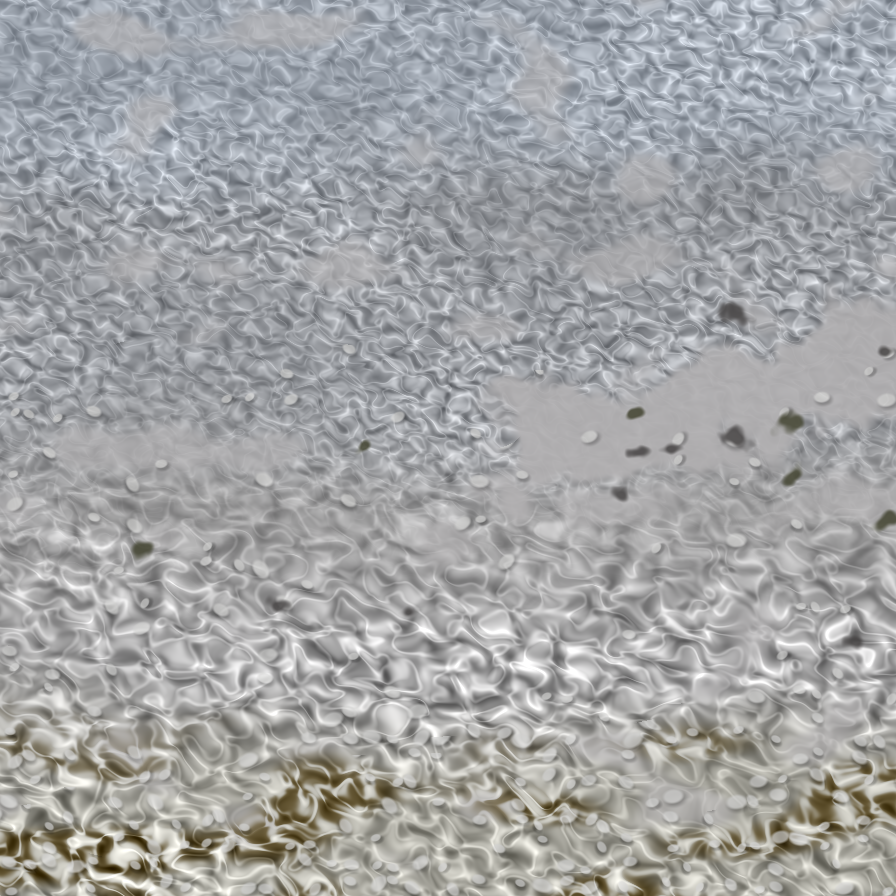
Write a Shadertoy shader that draws this texture.

```glsl
// Wet pebble shore: fine bluish shingle above, paler coarse gravel below.
// Warped gradient noise makes glinting grains; jittered cells add pebbles,
// smooth sand patches calm the grain, and ochre shows through at the bottom.

const vec3 FAR_BLUE    = vec3(0.635, 0.665, 0.705);
const vec3 MID_GREY    = vec3(0.610, 0.622, 0.642);
const vec3 NEAR_GREY   = vec3(0.670, 0.668, 0.670);
const vec3 FRONT_PALE  = vec3(0.690, 0.685, 0.650);
const vec3 SAND        = vec3(0.700, 0.692, 0.697);
const vec3 OCHRE       = vec3(0.460, 0.405, 0.270);
const vec3 PEBBLE      = vec3(0.800, 0.800, 0.795);
const vec3 WEED        = vec3(0.260, 0.265, 0.190);
const vec3 STONE_DARK  = vec3(0.270, 0.260, 0.260);
const float FINE_SCALE   = 86.0;
const float COARSE_SCALE = 56.0;
const float PEBBLE_SCALE = 42.0;
const float CONTRAST     = 0.31;
const float GRAIN_TILT   = 0.35;
const int   SPECKS       = 15;

vec2 hash2(vec2 p) {
    vec3 q = fract(p.xyx * vec3(0.1031, 0.1030, 0.0973));
    q += dot(q, q.yzx + 33.33);
    return fract((q.xx + q.yz) * q.zy);
}

float gradientNoise(vec2 p) {
    vec2 cell = floor(p), f = fract(p);
    vec2 u = f * f * f * (f * (f * 6.0 - 15.0) + 10.0);
    float corner[4];
    for (int i = 0; i < 4; i++) {
        vec2 o = vec2(i & 1, i >> 1);
        float a = 6.2832 * hash2(cell + o + 71.0).x;
        corner[i] = dot(vec2(cos(a), sin(a)), f - o);
    }
    return 1.4 * mix(mix(corner[0], corner[1], u.x), mix(corner[2], corner[3], u.x), u.y);
}

mat2 rotation(float a) {
    return mat2(cos(a), -sin(a), sin(a), cos(a));
}

// Lumpy grains with thin curled glints, roughly centred on zero
float grain(vec2 uv, float scale) {
    vec2 p = rotation(-GRAIN_TILT) * uv * scale * vec2(0.88, 1.08);
    vec2 warp = vec2(gradientNoise(p * 0.55 + 13.0), gradientNoise(p * 0.55 + 47.0));
    p += 0.8 * warp;
    float lump = gradientNoise(p * vec2(0.8, 1.15));
    float curl = gradientNoise(p * vec2(0.75, 1.0) + 29.0);
    float glint = 1.0 - smoothstep(0.0, 0.24, abs(curl));
    return 0.85 * lump + 0.38 * (glint - 0.35) + 0.12 * gradientNoise(p * 2.1);
}

// Flattened stones: x is the lit body, y the shadow cast below it
vec2 pebbles(vec2 uv, float density) {
    vec2 p = uv * PEBBLE_SCALE, cell = floor(p), result = vec2(0.0);
    for (int j = -1; j <= 1; j++)
    for (int i = -1; i <= 1; i++) {
        vec2 id = cell + vec2(i, j);
        vec2 place = hash2(id + 5.0), kind = hash2(id + 151.0);
        float present = step(kind.x, density);
        vec2 d = rotation((place.x - 0.5) * 2.0) * (p - id - 0.2 - 0.6 * place);
        vec2 shape = mix(0.22, 0.46, kind.y * kind.y) * vec2(1.2, 0.8);
        float body = 1.0 - smoothstep(0.65, 1.1, length(d / shape));
        float shade = 1.0 - smoothstep(0.6, 1.35, length((d + vec2(-0.08, 0.14)) / shape));
        result = max(result, present * vec2(body, shade));
    }
    return result;
}

float segmentDistance(vec2 p, vec2 a, vec2 b) {
    vec2 ab = b - a;
    return length(p - a - ab * clamp(dot(p - a, ab) / dot(ab, ab), 0.0, 1.0));
}

void mainImage(out vec4 fragColor, in vec2 fragCoord) {
    vec2 uv = fragCoord / iResolution.xy;
    float broad = gradientNoise(uv * vec2(3.0, 6.0) + 3.0);
    float patchy = gradientNoise(uv * vec2(9.0, 15.0) + 19.0);
    float y = uv.y + 0.05 * broad + 0.02 * patchy;

    // Ground tint from front to back
    vec3 color = mix(FRONT_PALE, NEAR_GREY, smoothstep(0.08, 0.28, y));
    color = mix(color, MID_GREY, smoothstep(0.38, 0.60, y));
    color = mix(color, FAR_BLUE, smoothstep(0.74, 0.88, y));
    color += 0.045 * broad + 0.045 * patchy;

    // Smooth sand: one slanting bar and small scattered clearings
    float bar = segmentDistance(uv, vec2(0.60, 0.50), vec2(1.0, 0.60));
    bar += 0.05 * patchy + 0.025 * gradientNoise(uv * 34.0);
    float calm = 1.0 - smoothstep(0.035, 0.075, bar);
    calm = max(calm, 0.7 * smoothstep(0.25, 0.6, patchy - 0.3 * broad));
    color = mix(color, SAND, 0.85 * calm);

    // Grains shrink with distance
    float g = mix(grain(uv, COARSE_SCALE), grain(uv + 7.0, FINE_SCALE), smoothstep(0.3, 0.65, y));
    float strength = CONTRAST * mix(1.15, 0.78, smoothstep(0.1, 0.9, y));
    strength *= (1.0 - 0.9 * calm) * (1.0 + 0.5 * broad);

    // Ochre bed seen in the gaps near the front
    float bed = smoothstep(-0.1, 0.3, gradientNoise(uv * vec2(5.0, 13.0) + 41.0));
    bed *= 1.0 - smoothstep(0.10, 0.23, y);
    color = mix(color, OCHRE, bed * (1.0 - smoothstep(-0.25, 0.28, g)));
    color += strength * g;

    // Pale rounded pebbles
    float density = mix(0.48, 0.10, smoothstep(0.04, 0.30, y)) * (1.0 - smoothstep(0.45, 0.68, y));
    vec2 stone = pebbles(uv, density);
    color *= 1.0 - 0.22 * stone.y * (1.0 - stone.x);
    color = mix(color, PEBBLE + 0.06 * g, 0.75 * stone.x);

    // Dark stones and weed tufts
    float ragged = 0.55 * gradientNoise(uv * 75.0 + 11.0);
    for (int i = 0; i < SPECKS; i++) {
        vec2 place = hash2(vec2(i, 17)), kind = hash2(vec2(i, 83));
        vec2 d = rotation(kind.y - 0.3) * (uv - vec2(place.x, mix(0.27, 0.65, place.y)));
        vec2 size = mix(0.007, 0.016, kind.x) * vec2(1.35, 0.8);
        float speck = 1.0 - smoothstep(0.4, 1.25, length(d / size) + ragged);
        color = mix(color, mix(STONE_DARK, WEED, step(0.5, kind.y)), 0.85 * speck);
    }

    fragColor = vec4(clamp(color, 0.0, 1.0), 1.0);
}
```
